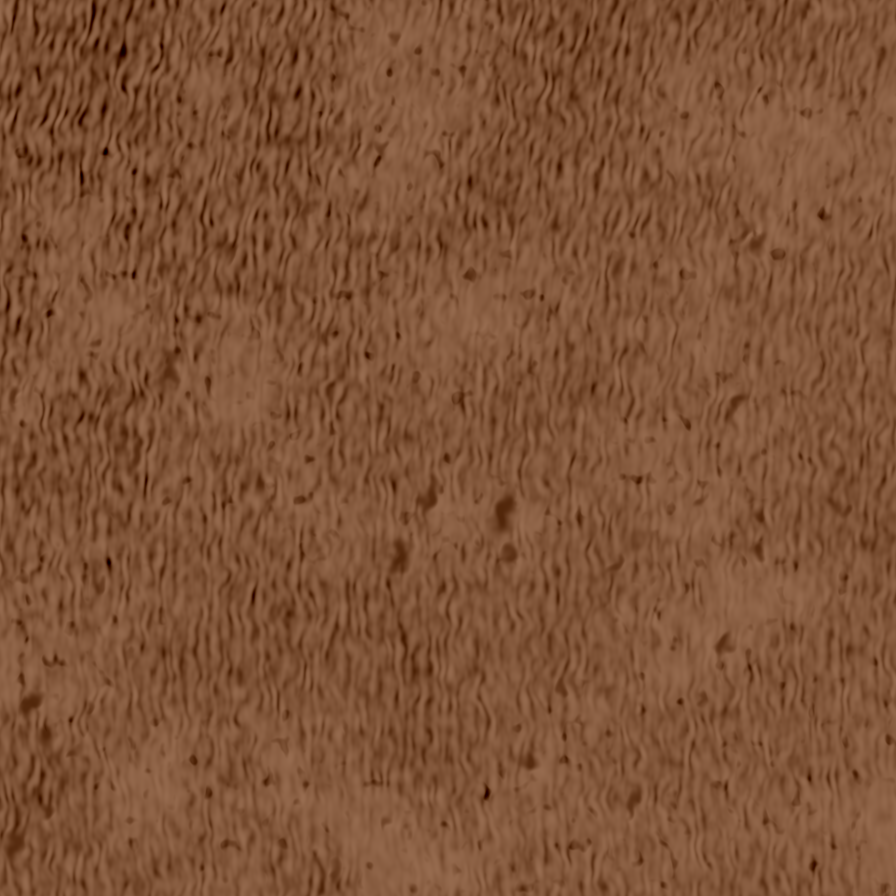
A WebGL 2 fragment shader for this texture:

```glsl
#version 300 es
precision highp float;

// Rust-brown plain of fine wind ripples, broken by smooth pale patches and pits.
// Ripples are a phase-warped wave plus stretched noise; ragged fbm sets the patches,
// and a jittered grid scatters small shadowed hollows with lit right-hand rims.

uniform vec2 u_resolution;
out vec4 fragColor;

const float TAU = 6.2831853;
const vec3 SAND = vec3(0.508, 0.338, 0.227);   // middle ground colour
const float RIPPLE_COUNT = 78.0;               // ripples across the canvas
const float RIPPLE_WANDER = 4.2;               // phase shift, radians
const float RIPPLE_DEPTH = 0.088;
const float PATCH_SCALE = 5.5;
const float PATCH_LIFT = 0.062;
const float MOTTLE_DEPTH = 0.042;
const float HOLLOW_DEPTH = 0.10;               // small ragged hollows
const float PIT_GRID = 15.0;                   // cells across the canvas
const float PIT_DEPTH = 0.19;
const float RIM_LIFT = 0.05;
const float HIGHLIGHT_LIMIT = 0.14;            // soft ceiling for pale tones

uint mixBits(uint n) {
    n = (n ^ (n >> 16)) * 0x7feb352dU;
    n = (n ^ (n >> 15)) * 0x846ca68bU;
    return n ^ (n >> 16);
}

vec2 hash2(vec2 cell) {
    ivec2 c = ivec2(cell);
    uint a = mixBits(uint(c.x) + mixBits(uint(c.y) + 77U));
    uint b = mixBits(a + 19U);
    return vec2(a >> 8, b >> 8) / 16777216.0;
}

float cornerSlope(vec2 cell, vec2 offset) {
    float angle = TAU * hash2(cell).x;
    return dot(vec2(cos(angle), sin(angle)), offset);
}

// Gradient noise, roughly -1 to 1
float noise(vec2 p) {
    vec2 i = floor(p), f = fract(p);
    vec2 w = f * f * f * (f * (f * 6.0 - 15.0) + 10.0);
    vec2 e = vec2(1.0, 0.0);
    float low = mix(cornerSlope(i, f), cornerSlope(i + e.xy, f - e.xy), w.x);
    float high = mix(cornerSlope(i + e.yx, f - e.yx), cornerSlope(i + e.xx, f - e.xx), w.x);
    return 1.5 * mix(low, high, w.y);
}

float fbm(vec2 p) {
    float sum = 0.0, gain = 0.55;
    for (int octave = 0; octave < 5; octave++) {
        sum += gain * noise(p);
        p = mat2(1.6, 1.2, -1.2, 1.6) * p + 13.7;
        gain *= 0.56;
    }
    return sum;
}

// Short, broken, near-vertical ripples that lean slightly right toward the top
float ripples(vec2 p) {
    p.x -= 0.12 * p.y * p.y - 0.06 * p.y;
    float wander = noise(p * vec2(28.0, 24.0)) + 0.5 * noise(p * vec2(60.0, 48.0) + 41.0);
    float wave = sin(TAU * RIPPLE_COUNT * p.x + RIPPLE_WANDER * wander);
    float strength = 0.42 + 0.7 * noise(p * vec2(52.0, 34.0) + 7.0);
    float strands = noise(p * vec2(112.0, 42.0) + 90.0);
    float grains = noise(p * vec2(150.0, 85.0) + 160.0);
    return strength * wave + 0.95 * strands + 0.45 * grains;
}

// x: shadow of the pits, y: light on their right-hand rims
vec2 pits(vec2 p) {
    vec2 ragged = p + 0.007 * vec2(noise(p * 60.0), noise(p * 60.0 + 50.0));
    vec2 home = floor(p * PIT_GRID);
    vec2 result = vec2(0.0);
    for (int y = -1; y <= 1; y++) {
        for (int x = -1; x <= 1; x++) {
            vec2 cell = home + vec2(x, y);
            vec2 centre = (cell + 0.1 + 0.8 * hash2(cell + 200.0)) / PIT_GRID;
            vec2 dice = hash2(cell + 500.0);
            float crowd = smoothstep(-0.1, 0.35, noise(centre * 4.0 + 31.0));
            float present = step(dice.x, 0.05 + 0.4 * crowd);
            float radius = mix(0.005, 0.0125, dice.y * dice.y);
            vec2 d = ragged - centre;
            d.x -= 0.25 * d.y;
            vec2 stretch = vec2(1.0, mix(0.85, 0.4, hash2(cell + 900.0).x));
            float shade = 1.0 - smoothstep(0.2, 1.4, length(d * stretch) / radius);
            vec2 lit = (d - vec2(1.6, -0.4) * radius) * stretch / radius;
            result.x = max(result.x, present * shade * mix(0.5, 1.0, dice.y));
            result.y = max(result.y, present * exp(-dot(lit, lit)));
        }
    }
    return result;
}

void main() {
    vec2 p = gl_FragCoord.xy / u_resolution.y;

    // Pale smooth ground, and a darker, rougher upper left
    float ground = fbm(p * PATCH_SCALE + 3.0);
    float smoothGround = smoothstep(0.0, 0.5, ground);
    float rough = smoothstep(0.2, 1.4, p.y + 0.5 - p.x);
    float tone = PATCH_LIFT * (ground * 0.9 + smoothGround * 0.5) - 0.026 * rough;

    // Ripples fade over the pale ground, where soft mottling takes over
    tone += RIPPLE_DEPTH * ripples(p) * mix(0.8, 1.15, rough) * (1.0 - 0.5 * smoothGround);
    float mottle = noise(p * vec2(64.0, 50.0) + 17.0) + 0.7 * noise(p * 20.0 + 5.0);
    tone += MOTTLE_DEPTH * mottle * mix(0.5, 1.0, smoothGround);

    // Small hollows gather along the edges of the pale ground
    float hollow = noise(p * vec2(58.0, 44.0) + 70.0) + 0.4 * noise(p * vec2(115.0, 90.0) + 25.0);
    float edge = smoothstep(-0.15, 0.15, ground) * (1.0 - 0.6 * smoothstep(0.3, 0.6, ground));
    tone -= HOLLOW_DEPTH * edge * smoothstep(0.35, 0.85, hollow);

    // Pits and their rims
    vec2 pit = pits(p);
    tone += RIM_LIFT * pit.y * (1.0 - pit.x);
    tone = HIGHLIGHT_LIMIT * (1.0 - exp(-tone / HIGHLIGHT_LIMIT));
    tone = mix(tone, min(tone, -PIT_DEPTH), pit.x);

    fragColor = vec4(clamp(SAND + tone, 0.0, 1.0), 1.0);
}
```
